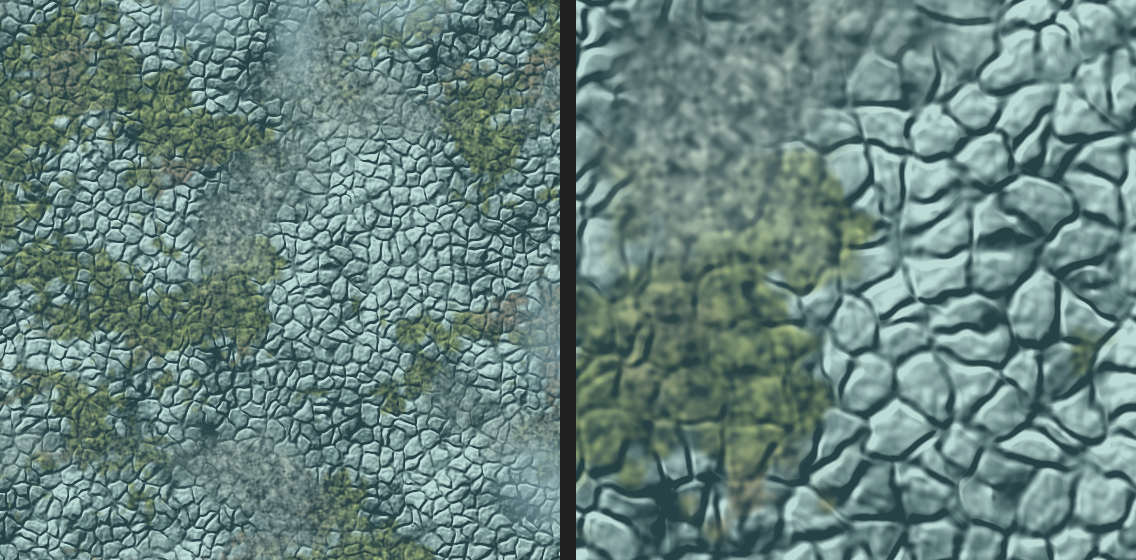
Left: the whole. Right: its middle third, enlarged.
This texture is drawn by a three.js fragment shader. Its source:

```glsl
// Weathered ground: crusty pale lichen clumps split by dark cracks, olive moss,
// sandy drifts and faint mist. Cellular relief is lit from the upper left, then
// moss, sand and mist are layered over it with noisy masks.
varying vec2 vUv;

const vec2 LIGHT = vec2(-0.5, 0.86);
const vec3 LICHEN_DARK = vec3(0.15, 0.26, 0.28);
const vec3 LICHEN_PALE = vec3(0.74, 0.86, 0.84);
const vec3 MOSS_DARK = vec3(0.15, 0.25, 0.26);
const vec3 MOSS_OLIVE = vec3(0.68, 0.75, 0.48);
const vec3 MOSS_RUST = vec3(0.72, 0.67, 0.57);
const vec3 SAND_DARK = vec3(0.19, 0.29, 0.30);
const vec3 SAND_PALE = vec3(0.69, 0.77, 0.73);
const vec3 MIST = vec3(0.60, 0.73, 0.76);

vec2 hash2(vec2 p) {
  vec3 q = fract(p.xyx * vec3(0.1031, 0.1030, 0.0973));
  q += dot(q, q.yzx + 33.33);
  return fract((q.xx + q.yz) * q.zy);
}

float noise(vec2 p) {
  vec2 i = floor(p);
  vec2 f = fract(p);
  f = f * f * (3.0 - 2.0 * f);
  float low = mix(hash2(i).x, hash2(i + vec2(1.0, 0.0)).x, f.x);
  float high = mix(hash2(i + vec2(0.0, 1.0)).x, hash2(i + 1.0).x, f.x);
  return mix(low, high, f.y);
}

float fbm(vec2 p) {
  float sum = 0.0;
  float weight = 0.533;
  for (int i = 0; i < 4; i++) {
    sum += weight * noise(p);
    p = mat2(0.8, 0.6, -0.6, 0.8) * p * 2.03 + 17.0;
    weight *= 0.5;
  }
  return sum;
}

// Nearest distance, second distance and random value of the nearest cell
vec3 cells(vec2 p) {
  vec2 base = floor(p);
  vec3 near = vec3(8.0, 8.0, 0.0);
  for (int y = -1; y <= 1; y++) {
    for (int x = -1; x <= 1; x++) {
      vec2 id = base + vec2(float(x), float(y));
      vec2 seed = hash2(id + 50.0);
      float d = length(id + seed - p);
      if (d < near.x) near = vec3(d, near.x, seed.x);
      else near.y = min(near.y, d);
    }
  }
  return near;
}

// Fine grains in two sizes
float grit(vec2 p) {
  return 0.5 * noise(p * 115.0) + 0.5 * noise(mat2(0.8, 0.6, -0.6, 0.8) * p * 225.0);
}

// Domed clumps parted by cracks, covered with small buds
float lichenHeight(vec2 p) {
  vec2 bend = vec2(noise(p * 26.0), noise(p * 26.0 + 40.0)) - 0.5;
  vec2 ripple = vec2(noise(p * 85.0), noise(p * 85.0 + 70.0)) - 0.5;
  vec2 q = p + 0.016 * bend + 0.007 * ripple;
  vec3 clump = cells(q * 36.0);
  vec3 bud = cells(q * 92.0);
  float gap = smoothstep(0.0, 0.3, clump.y - clump.x);
  float dome = 1.0 - 1.2 * clump.x * clump.x;
  return gap * (0.5 * dome + 0.3 * clump.z) + 0.28 * (1.0 - bud.x) + 0.16 * noise(p * 210.0);
}

// Soft rotated ellipse, 1 in the middle and 0 outside
float patchMask(vec2 p, vec2 center, vec2 radius, float angle) {
  vec2 d = p - center;
  float c = cos(angle);
  float s = sin(angle);
  d = vec2(c * d.x + s * d.y, c * d.y - s * d.x) / radius;
  return 1.0 - smoothstep(0.3, 1.3, length(d));
}

vec3 ramp(vec3 dark, vec3 pale, float tone) {
  return mix(dark, pale, clamp(tone, 0.0, 1.0));
}

void main() {
  vec2 p = vUv;
  float grain = grit(p) - 0.5;
  vec2 ragged = p + 0.12 * (vec2(fbm(p * 12.0), fbm(p * 12.0 + 30.0)) - 0.5);

  // Lichen crust with hollows
  float height = lichenHeight(p);
  float slope = height - lichenHeight(p + LIGHT * 0.004);
  float hollow = smoothstep(0.5, 0.7, fbm(p * vec2(13.0, 17.0) + 9.0));
  float tone = 0.51 + 0.65 * (height - 0.6) + 1.15 * slope;
  tone += 0.7 * (fbm(p * 8.0 + 60.0) - 0.5) - 0.28 * hollow;
  vec3 color = ramp(LICHEN_DARK, LICHEN_PALE, tone);

  // Moss cushions, bright above and shaded below
  float mossField = fbm(p * vec2(7.0, 9.5) + 3.0) + 0.25 * (noise(p * 60.0) - 0.5);
  float moss = smoothstep(0.49, 0.62, mossField);
  float mound = noise(p * 28.0) - noise((p + LIGHT * 0.013) * 28.0);
  float mossTone = 0.32 + 0.4 * mound + 1.0 * grain + 0.4 * slope + 0.2 * (height - 0.6);
  float rust = smoothstep(0.48, 0.68, fbm(p * 6.0 + 80.0));
  color = mix(color, ramp(MOSS_DARK, mix(MOSS_OLIVE, MOSS_RUST, rust), mossTone), 0.9 * moss);

  // Sandy drifts
  float sand = patchMask(ragged, vec2(0.45, 0.63), vec2(0.18, 0.075), 1.05);
  sand = max(sand, patchMask(ragged, vec2(0.57, 0.91), vec2(0.15, 0.08), 1.1));
  sand = max(sand, patchMask(ragged, vec2(0.46, 0.14), vec2(0.20, 0.08), -0.35));
  sand = max(sand, 0.7 * smoothstep(0.56, 0.7, fbm(p * 5.0 + 20.0)));
  float drift = patchMask(ragged, vec2(0.43, 0.54), vec2(0.10, 0.04), 0.5);
  float sandTone = 0.43 + 1.2 * grain + 0.5 * (fbm(p * 10.0 + 5.0) - 0.5) + 0.22 * drift;
  color = mix(color, ramp(SAND_DARK, SAND_PALE, sandTone), 0.9 * sand);

  // Mist along the top and right edges
  float mist = patchMask(p, vec2(0.36, 1.0), vec2(0.11, 0.09), 0.0);
  mist = max(mist, patchMask(p, vec2(0.53, 0.95), vec2(0.05, 0.13), 0.0));
  mist = max(mist, patchMask(p, vec2(0.72, 1.0), vec2(0.11, 0.08), 0.0));
  mist = max(mist, patchMask(p, vec2(0.99, 0.40), vec2(0.08, 0.11), 0.0));
  mist = max(mist, patchMask(p, vec2(0.97, 0.13), vec2(0.10, 0.10), 0.0));
  gl_FragColor = vec4(mix(color, MIST, 0.5 * mist), 1.0);
}
```
